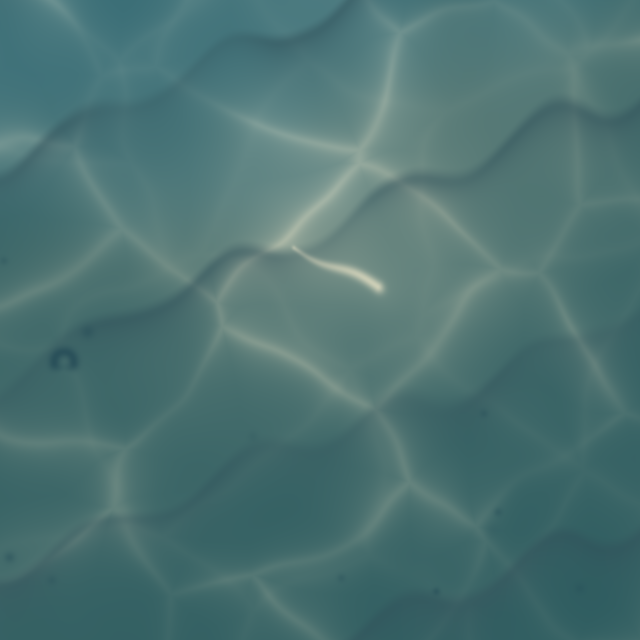
This texture is drawn by a WebGL 2 fragment shader. Its source:

```glsl
#version 300 es
precision highp float;

uniform vec2 u_resolution;
out vec4 fragColor;

vec2 hash22(vec2 p) {
    vec3 q = fract(p.xyx * vec3(0.1031, 0.1030, 0.0973));
    q += dot(q, q.yzx + 33.33);
    return fract((q.xx + q.yz) * q.zy);
}

float valueNoise(vec2 p) {
    vec2 i = floor(p), f = fract(p);
    f = f * f * f * (f * (f * 6.0 - 15.0) + 10.0);
    float low = mix(hash22(i).x, hash22(i + vec2(1, 0)).x, f.x);
    float high = mix(hash22(i + vec2(0, 1)).x, hash22(i + vec2(1, 1)).x, f.x);
    return mix(low, high, f.y);
}

float fbm(vec2 p) {
    return 0.6 * valueNoise(p) + 0.28 * valueNoise(p * 2.1 + 7.3) + 0.12 * valueNoise(p * 4.3 + 3.1);
}

// Distance to the nearest border between irregular cells
float cellBorder(vec2 p) {
    vec2 cell = floor(p), f = fract(p), nearest = vec2(0), nearestCell = vec2(0);
    float best = 8.0;
    for (int j = -1; j <= 1; j++)
    for (int i = -1; i <= 1; i++) {
        vec2 o = vec2(i, j);
        vec2 r = o + 0.1 + 0.8 * hash22(cell + o) - f;
        if (dot(r, r) < best) {
            best = dot(r, r);
            nearest = r;
            nearestCell = o;
        }
    }
    float border = 8.0;
    for (int j = -2; j <= 2; j++)
    for (int i = -2; i <= 2; i++) {
        vec2 o = nearestCell + vec2(i, j);
        vec2 r = o + 0.1 + 0.8 * hash22(cell + o) - f;
        vec2 across = r - nearest;
        if (dot(across, across) > 1e-4)
            border = min(border, dot(0.5 * (nearest + r), normalize(across)));
    }
    return border;
}

// Soft crest of light along a border
float crest(float d, float width) {
    return width * width / (d * d + width * width);
}

// Shaded sand ridges: crisp above, fading below
float ridgeShade(vec2 p) {
    float bend = 0.1 * (fbm(p * 2.6 + 11.0) - 0.5);
    float steps = 0.024 * sin(26.0 * (p.x - 0.68) + 20.0 * bend);
    float t = (p.y - 0.45 * p.x + steps + bend - 0.087) / 0.34;
    float g = fract(t + 0.5) - 0.5;
    float shade = exp(min(g, 0.0) * 9.0) * (1.0 - smoothstep(-0.03, 0.06, g));
    shade *= smoothstep(-0.5, -0.25, g);
    return shade * mix(0.5, 1.0, smoothstep(0.25, 0.6, valueNoise(p * 3.5 + 21.0)));
}

// Bright focused streak that thickens toward its lower end
float streak(vec2 p) {
    vec2 start = vec2(0.46, 0.612), along = vec2(0.13, -0.06);
    vec2 r = p - start;
    r.y += 0.005 * sin(48.0 * r.x);
    float h = clamp(dot(r, along) / dot(along, along), 0.0, 1.0);
    float d = length(r - along * h);
    float core = exp(-pow(d / (0.004 + 0.006 * h), 2.0));
    return core * (0.3 + 0.25 * h) + 0.16 * exp(-d * 18.0);
}

// Blurred dark specks and one broken ring on the sand
float specks(vec2 p) {
    float sum = 0.0;
    for (int i = 0; i < 11; i++) {
        vec2 place = hash22(vec2(i, 41)), trait = hash22(vec2(i, 83));
        float d = length(p - place * vec2(0.95, 0.6)) / (0.006 + 0.006 * trait.x);
        sum += exp(-d * d) * (0.1 + 0.35 * trait.y);
    }
    vec2 r = p - vec2(0.1, 0.435);
    float ring = exp(-pow((length(r) - 0.015) / 0.009, 2.0));
    return sum + 0.7 * ring * smoothstep(-0.018, 0.006, r.y + 0.5 * abs(r.x));
}

void main() {
    vec2 p = gl_FragCoord.xy / u_resolution.y;
    vec2 warp = vec2(fbm(p * 3.0 + 2.0), fbm(p * 3.0 + 17.0)) - 0.5;
    float haze = fbm(p * 2.4 + 5.0);

    // Broad slanted pool of light
    vec2 c = p - vec2(0.62, 0.68);
    c = vec2(0.88 * c.x + 0.47 * c.y, 0.88 * c.y - 0.47 * c.x) * vec2(2.3, 4.0);
    float pool = exp(-dot(c, c));

    // Two layers of caustic lines, fading in and out along their length
    float d = cellBorder(mat2(0.82, 0.57, -0.57, 0.82) * p * 3.5 + 0.5 * warp + 4.0);
    float faint = cellBorder(mat2(0.8, -0.6, 0.6, 0.8) * p * 3.3 - 0.7 * warp + 19.0);
    float patches = smoothstep(0.2, 0.85, valueNoise(p * 4.5 + 31.0));
    float strength = 0.035 + 0.11 * patches + 0.06 * pool;

    float light = 0.11 * (haze - 0.5) + 0.25 * pool;
    light += strength * (crest(d, 0.038) + 0.9 * exp(-d * 6.0));
    light += 0.025 * crest(faint, 0.05) + 0.04 * exp(-faint * 5.0);
    light += streak(p);

    vec3 color = vec3(0.203, 0.378, 0.388) + light * vec3(0.64, 0.46, 0.35);
    color += vec3(0.015, 0.045, 0.07) * smoothstep(0.55, 1.0, p.y - 0.15 * p.x + 0.5 * (haze - 0.5));
    color = mix(color, vec3(0.19, 0.32, 0.355), 0.62 * ridgeShade(p));
    color = mix(color, vec3(0.13, 0.28, 0.33), min(specks(p), 0.8));
    fragColor = vec4(color, 1.0);
}
```
